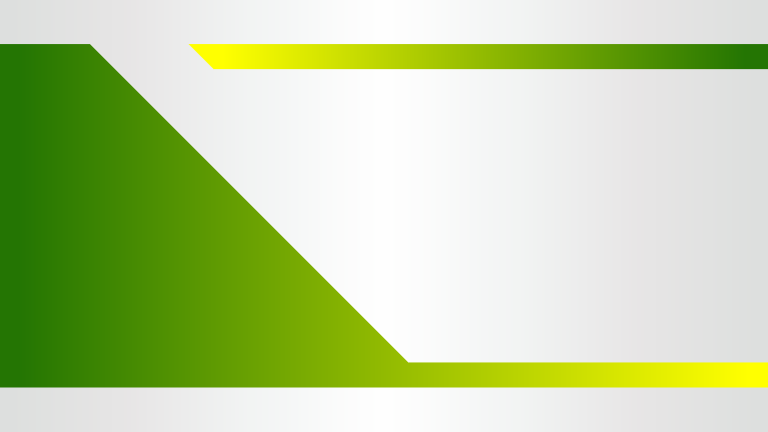
This background is drawn by a Shadertoy shader. Its source:

```glsl
// A green-to-yellow banner with a 45 degree flank and a thin matching bar,
// over a soft silver sheen. Shapes are unions and intersections of half-planes;
// colours are horizontal gradients.

// Antialiased coverage: 1 where the signed distance d is negative.
float cover(float d) {
    return clamp(0.5 - d * iResolution.y, 0.0, 1.0);
}

// Signed distance to a horizontal strip between two heights.
float strip(float y, float low, float high) {
    return max(low - y, y - high);
}

// Silver backdrop: white in the centre, grey towards both sides.
vec3 silver(float x) {
    float side = abs(x - 0.5) * 2.0;
    vec3 c = mix(vec3(0.996), vec3(0.947, 0.954, 0.952), smoothstep(0.0, 0.40, side) * 0.5 + min(side / 0.36, 1.0) * 0.5);
    c = mix(c, vec3(0.906, 0.900, 0.901), clamp((side - 0.36) / 0.30, 0.0, 1.0));
    return mix(c, vec3(0.868, 0.876, 0.871), clamp((side - 0.66) / 0.30, 0.0, 1.0));
}

// Leaf ramp: dark green at 0, pure yellow at 1.
vec3 leaf(float t) {
    return mix(vec3(0.14, 0.46, 0.01), vec3(1.0, 1.0, 0.0), clamp(t, 0.0, 1.0));
}

void mainImage(out vec4 fragColor, in vec2 fragCoord) {
    vec2 p = fragCoord / iResolution.y;
    float x = fragCoord.x / iResolution.x;
    float diagonal = p.x + p.y;

    vec3 color = silver(x);

    // Banner: slanted block joined to a strip along its foot.
    float block = max(strip(p.y, 0.103, 0.898), (diagonal - 1.106) * 0.7071);
    float banner = min(block, strip(p.y, 0.103, 0.161));
    color = mix(color, leaf((x - 0.025) / 0.95), cover(banner));

    // Upper bar: slanted left end, fading from yellow to green.
    float bar = max(strip(p.y, 0.840, 0.898), (1.3345 - diagonal) * 0.7071);
    color = mix(color, leaf((0.97 - x) / 0.68), cover(bar));

    fragColor = vec4(color, 1.0);
}
```
